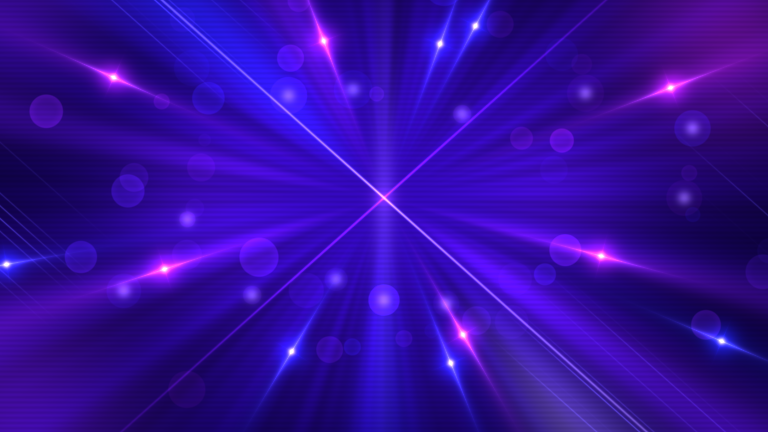
This background is drawn by a WebGL 1 fragment shader. Its source:

```glsl
precision highp float;

uniform vec2 u_resolution;

// Lengths are in canvas heights, angles in degrees.
const vec2 CENTER = vec2(0.0, 0.042);
const vec3 NAVY = vec3(0.055, 0.005, 0.29);
const vec3 CORE = vec3(0.20, 0.03, 0.74);
const vec3 BLUE = vec3(0.10, 0.16, 0.95);
const vec3 VIOLET = vec3(0.42, 0.08, 0.75);
const vec3 MAGENTA = vec3(0.80, 0.12, 0.85);
const vec3 LAVENDER = vec3(0.78, 0.68, 1.0);
const float LINE_ANGLE = 41.7;
const float LINE_WIDTH = 0.0028;
const float STRAY_SPACING = 0.022;
const float SCANLINES = 84.0;
const float RAY_CONTRAST = 0.42;
const int SPOKES = 8;
const int BOKEH = 52;

float hash(float n) {
  return fract(sin(n * 91.345 + 4.7) * 4375.85);
}

vec2 direction(float degrees) {
  return vec2(cos(radians(degrees)), sin(radians(degrees)));
}

float cross2(vec2 a, vec2 b) {
  return a.x * b.y - a.y * b.x;
}

vec2 gradient(vec2 cell) {
  return direction(360.0 * fract(sin(dot(cell, vec2(127.1, 311.7))) * 43758.5));
}

float gradientNoise(vec2 p) {
  vec2 i = floor(p), f = fract(p);
  vec2 u = f * f * (3.0 - 2.0 * f);
  vec2 e = vec2(0.0, 1.0);
  float low = mix(dot(gradient(i), f), dot(gradient(i + e.yx), f - e.yx), u.x);
  float high = mix(dot(gradient(i + e.xy), f - e.xy), dot(gradient(i + 1.0), f - 1.0), u.x);
  return mix(low, high, u.y);
}

float blob(vec2 p, vec2 center, float radius) {
  vec2 v = (p - center) / radius;
  return exp(-dot(v, v));
}

// Wedge of light opening from the center
float beam(vec2 q, float angle, float halfWidth) {
  vec2 d = direction(angle);
  float a = atan(cross2(d, q), dot(d, q) + 1e-5) / radians(halfWidth);
  return exp(-a * a) * smoothstep(0.0, 0.35, length(q));
}

// Sparkle stretched along its spoke
vec3 glint(vec2 q, float angle, float radius, vec3 tint) {
  vec2 d = direction(angle);
  vec2 v = q - d * radius;
  float along = abs(dot(v, d)), across = abs(cross2(d, v));
  float streak = exp(-along * 19.0 - across * 240.0);
  float spike = exp(-across * 75.0 - along * 400.0);
  float halo = blob(v, vec2(0.0), 0.035);
  float heart = blob(v, vec2(0.0), 0.008);
  float trail = beam(q, angle, 2.2) * exp(-along * 4.0);
  return tint * (streak + 0.6 * spike + 0.45 * halo + 0.2 * trail)
    + LAVENDER * (heart + 0.5 * streak);
}

vec3 glints(vec2 q) {
  vec3 light = vec3(0.0);
  for (int n = 0; n < SPOKES; n++) {
    float i = float(n);
    float angle = 20.0 + 45.0 * i;
    vec2 d = direction(angle);
    angle += d.y < 0.0 ? 6.0 * sign(d.x) : 1.0;
    float wide = d.x * d.x;
    float radius = 0.34 + 0.42 * wide;
    vec3 tint = mod(i, 4.0) == 1.0 ? BLUE : MAGENTA;
    if (i > 5.0 || mod(i, 3.0) == 1.0) {
      light += glint(q, angle - 4.0, radius + 0.2 * wide, BLUE);
      light += glint(q, angle + 4.0, radius - 0.2 * wide, tint);
    } else {
      light += glint(q, angle, radius, tint);
    }
  }
  return light;
}

// Translucent discs and soft dots around the center
vec3 bokeh(vec2 q, float pixel) {
  vec3 light = vec3(0.0);
  for (int n = 0; n < BOKEH; n++) {
    float i = float(n);
    float reach = mix(0.3, 0.88, hash(i));
    vec2 spot = direction(137.5 * i) * vec2(1.05, 0.65) * reach;
    float size = mix(0.014, 0.046, hash(i + 70.0));
    float dist = length(q - spot);
    float disc = 1.0 - smoothstep(size - pixel, size + pixel, dist);
    disc *= 0.7 + 0.3 * smoothstep(0.5 * size, size, dist);
    vec3 tint = mix(BLUE, MAGENTA, hash(i + 130.0));
    light += tint * disc * mix(0.05, 0.3, pow(hash(i + 190.0), 2.0));
    if (mod(i, 4.0) == 0.0) light += 0.38 * LAVENDER * blob(q, spot, 0.016);
  }
  return light;
}

// Two crossing lines and thin strays parallel to the brighter one
vec3 lines(vec2 q) {
  vec2 d = direction(-LINE_ANGLE);
  float along = dot(q, d), across = cross2(d, q);
  float other = cross2(direction(LINE_ANGLE), q);
  float r = length(q);
  vec3 light = LAVENDER * exp(-pow(across / LINE_WIDTH, 2.0)) * (0.25 + 0.6 * exp(-r * 2.5));
  light += VIOLET * exp(-pow(other / LINE_WIDTH, 2.0)) * 1.1 * exp(-r * 2.2);
  float cell = floor(across / STRAY_SPACING);
  float offset = across - (cell + 0.5) * STRAY_SPACING;
  float mask = max(cos(10.0 * across), 0.0) * smoothstep(0.35, 0.7, abs(along));
  float strength = 0.4 * smoothstep(0.35, 1.0, hash(cell));
  return light + mix(BLUE, LAVENDER, 0.5) * exp(-pow(offset / 0.002, 2.0)) * mask * strength;
}

void main() {
  float pixel = 1.0 / u_resolution.y;
  vec2 p = (gl_FragCoord.xy - 0.5 * u_resolution) * pixel;
  vec2 q = p - CENTER;
  float r = length(q * vec2(1.0, 1.15));

  // Central glow cut by a fan of rays
  vec3 color = mix(NAVY, CORE, 1.0 - smoothstep(0.1, 0.95, r));
  vec2 heading = q / max(length(q), 1e-4);
  float rays = gradientNoise(heading * 6.0) + 0.6 * gradientNoise(heading * 17.0 + 9.0);
  color *= 1.0 + RAY_CONTRAST * rays * smoothstep(0.05, 0.4, r);

  // Violet regions and corners
  color += VIOLET * 0.2 * (blob(p, vec2(-0.42, 0.0), 0.2) + blob(p, vec2(0.4, 0.06), 0.2));
  color += VIOLET * 0.5 * blob(p, vec2(-0.87, -0.46), 0.28);
  color += VIOLET * 0.35 * blob(p, vec2(-0.87, 0.5), 0.22);
  color += MAGENTA * 0.38 * blob(p, vec2(0.8, 0.42), 0.24);

  // Broad beams and the vertical shaft
  color += BLUE * 0.48 * beam(q, 136.0, 9.0);
  color += VIOLET * 0.4 * (beam(q, 117.0, 6.0) + beam(q, -34.0, 6.0));
  color += LAVENDER * 0.32 * beam(q, -50.0, 8.0) * smoothstep(0.2, 0.75, r);
  color += VIOLET * 0.22 * (beam(q, 168.0, 3.5) + beam(q, -14.0, 3.5) + beam(q, 198.0, 4.0));
  color += BLUE * 0.2 * beam(q, 270.0, 8.0);
  color += LAVENDER * 0.2 * exp(-pow(q.x / 0.025, 2.0) - abs(q.y) * 3.5);

  color *= 0.96 + 0.05 * sin(6.2832 * SCANLINES * p.y);
  color += bokeh(q, pixel) + lines(q) + glints(q);
  color += MAGENTA * 0.4 * exp(-r * 70.0);
  gl_FragColor = vec4(clamp(color, 0.0, 1.0), 1.0);
}
```
